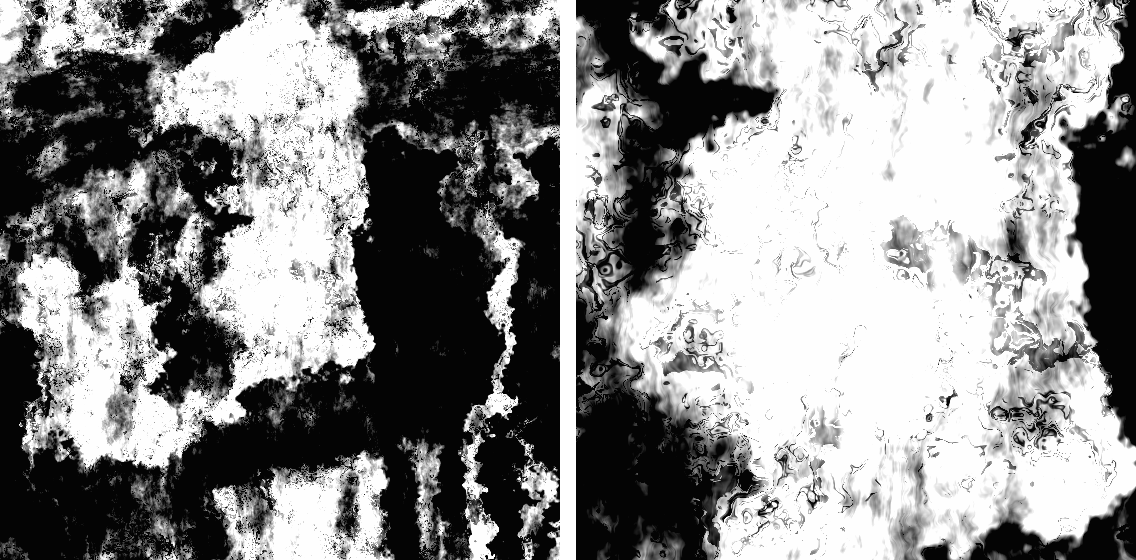
Left: the whole. Right: its middle third, enlarged.
A Shadertoy shader for this texture:

```glsl
// Draws a sunlit, craggy cliff in stark black and white.

float hash(vec2 cell) {
    vec3 h = fract(cell.xyx * vec3(0.1031, 0.1030, 0.0973));
    h += dot(h, h.yzx + 33.33);
    return fract((h.x + h.y) * h.z);
}

float valueNoise(vec2 p) {
    vec2 cell = floor(p), f = fract(p);
    f = f * f * (3.0 - 2.0 * f);
    vec2 e = vec2(1.0, 0.0);
    return mix(mix(hash(cell), hash(cell + e.xy), f.x),
               mix(hash(cell + e.yx), hash(cell + e.xx), f.x), f.y);
}

mat2 turn(float angle) {
    float c = cos(angle), s = sin(angle);
    return mat2(c, s, -s, c);
}

// Rough fractal noise centred on zero
float fractal(vec2 p) {
    float sum = 0.0, amplitude = 1.0;
    for (int i = 0; i < 6; i++) {
        sum += amplitude * (valueNoise(p) - 0.5);
        p = p * 2.03 + 17.3;
        amplitude *= 0.72;
    }
    return sum;
}

// Coverage of a tilted, rounded block of rock
float block(vec2 p, vec2 centre, vec2 halfSize, float angle) {
    vec2 d = abs((p - centre) * turn(angle)) - halfSize;
    float radius = min(0.05, min(halfSize.x, halfSize.y));
    vec2 q = d + radius;
    float dist = length(max(q, 0.0)) + min(max(q.x, q.y), 0.0) - radius;
    return 1.0 - smoothstep(-0.012, 0.012, dist);
}

// Broad masses of light and shadow, painted back to front
float rockMasses(vec2 p) {
    float tone = 0.38;

    // Upper slopes: scrub, a bright slab and slanting ledges
    tone = mix(tone, -0.25, block(p, vec2(0.2, 0.8), vec2(0.26, 0.1), 0.35));
    tone = mix(tone, 0.95, block(p, vec2(0.18, 0.94), vec2(0.11, 0.05), 0.2));
    tone = mix(tone, 0.8, block(p, vec2(0.3, 0.78), vec2(0.09, 0.018), 0.5));
    tone = mix(tone, -0.2, block(p, vec2(0.2, 0.57), vec2(0.2, 0.025), 0.35));
    tone = mix(tone, 0.75, block(p, vec2(0.85, 0.96), vec2(0.2, 0.035), 0.1));
    tone = mix(tone, 0.1, block(p, vec2(0.84, 0.83), vec2(0.2, 0.08), 0.1));

    // Fluted pillars on the right
    float flute = smoothstep(0.4, 0.6, valueNoise(vec2(p.x * 25.0, p.y * 2.5)));
    tone = mix(tone, mix(-0.65, 0.85, flute),
               block(p, vec2(0.92, 0.36), vec2(0.13, 0.37), 0.0));

    // Lit walls
    tone = mix(tone, 1.0, block(p, vec2(0.51, 0.62), vec2(0.125, 0.32), 0.03));
    tone = mix(tone, 0.95, block(p, vec2(0.18, 0.34), vec2(0.12, 0.18), 0.12));

    // Shaded gullies and the dark lower slope
    tone = mix(tone, -0.5, block(p, vec2(0.31, 0.42), vec2(0.03, 0.12), 0.1));
    tone = mix(tone, -0.8, block(p, vec2(0.39, 0.65), vec2(0.02, 0.07), 0.1));
    tone = mix(tone, -0.4, block(p, vec2(0.45, 0.22), vec2(0.35, 0.08), 0.3));
    tone = mix(tone, 0.0, block(p, vec2(0.22, 0.07), vec2(0.16, 0.1), 0.3));
    tone = mix(tone, -0.7, block(p, vec2(0.03, 0.16), vec2(0.05, 0.2), 0.1));
    tone = mix(tone, -1.0, block(p, vec2(0.72, 0.49), vec2(0.085, 0.23), 0.02));

    // Bright ledge and the broken foot of the wall
    tone = mix(tone, 0.95, block(p, vec2(0.44, 0.29), vec2(0.2, 0.02), 0.36));
    tone = mix(tone, 0.85, block(p, vec2(0.51, 0.07), vec2(0.13, 0.11), 0.15));
    tone = mix(tone, -0.7, block(p, vec2(0.69, 0.08), vec2(0.04, 0.14), 0.1));
    return tone;
}

void mainImage(out vec4 fragColor, in vec2 fragCoord) {
    vec2 p = fragCoord / iResolution.xy;
    vec2 ragged = p + 0.075 * vec2(fractal(p * 6.0), fractal(p * 6.0 + 41.0));
    float tone = rockMasses(ragged);

    // Craggy grain, vertical water streaks and slanting strata
    vec2 bedding = mix(p, ragged, 0.3) * turn(0.22);
    float crag = fractal(p * vec2(13.0, 11.0) + 7.0);
    float streaks = fractal(mix(p, ragged, 0.25) * vec2(38.0, 7.0) + 63.0);
    float strata = fractal(bedding * vec2(7.0, 34.0) + 29.0);
    float upper = smoothstep(0.6, 0.9, p.y + 0.6 * abs(p.x - 0.5) - 0.1);
    tone += 1.15 * crag + 0.9 * mix(streaks, strata, 0.15 + 0.65 * upper);

    // Thin cracks and sharp-edged pits
    float seam = abs(fractal(ragged * turn(0.2) * vec2(14.0, 5.0) + 91.0));
    tone -= 0.7 * (1.0 - smoothstep(0.0, 0.06, seam));
    float pits = fractal(ragged * vec2(24.0, 17.0) + 53.0);
    tone -= 0.6 * smoothstep(0.32, 0.42, pits);

    float grey = mix(0.015, 0.995, clamp(tone + 0.12, 0.0, 1.0));
    fragColor = vec4(vec3(grey), 1.0);
}
```
